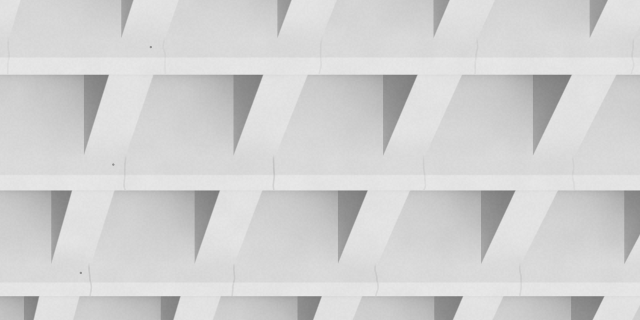
A Shadertoy shader for this pattern:

```glsl
// Pale concrete facade: receding rows of slanted fins, shadowed recesses and ledges.

const float SHEET_HEIGHT = 384.0;   // design units per canvas height
const float WALL = 0.85;
const float LEDGE = 0.895;

float hash(vec2 p) {
    p = fract(p * vec2(0.1031, 0.1137));
    p += dot(p, p.yx + 33.33);
    return fract((p.x + p.y) * p.x * 17.0);
}

float noise(vec2 p) {
    vec2 i = floor(p), f = fract(p);
    f = f * f * (3.0 - 2.0 * f);
    return mix(mix(hash(i), hash(i + vec2(1, 0)), f.x),
               mix(hash(i + vec2(0, 1)), hash(i + vec2(1, 1)), f.x), f.y);
}

// Row heights shrink with distance, so each level is a quadratic in the row number.
float rowTop(float row)   { return -62.0 + row * (157.0 - 6.0 * row); }
float tipLevel(float row) { return 47.0 + row * (146.5 - 5.5 * row); }
float ledgeTop(float row) { return 69.0 + row * (147.0 - 6.0 * row); }

float rowAt(float y) {
    return floor((157.0 - sqrt(24649.0 - 24.0 * (y + 62.0))) / 12.0);
}

// Back wall: shaded under the ledge and towards the next fin (across = 1).
float panelShade(float across, float depth) {
    float shadow = (0.045 + 0.13 * across * across) * max(1.0 - depth, 0.0);
    return WALL - shadow - 0.05 * exp(-12.0 * depth);
}

float finSideShade(float across, float depth) {
    float side = mix(0.49, 0.64, depth) + 0.05 * (1.0 - across);
    return mix(side, WALL, smoothstep(0.97, 1.0, depth));
}

float finFrontShade(float depth) {
    return mix(0.885, WALL, smoothstep(0.65, 1.1, depth));
}

float facade(vec2 p, float px) {
    float row = rowAt(p.y);
    float top = rowTop(row);
    float tipY = tipLevel(row);
    float depth = (p.y - top) / (tipY - top);

    // Fin edges within the bay
    float pitch = 187.3 - 7.7 * row;
    float firstTip = 145.0 + row * (3.0 * row - 48.0);
    float bay = floor((p.x - firstTip) / pitch);
    float tipX = firstTip + pitch * bay;
    float cornerX = 180.0 + row * (2.4 * row - 51.5) + (193.0 - 7.8 * row) * bay;
    float finLeft = mix(cornerX, tipX, min(depth, 1.0));
    float tipWidth = 53.0 - 2.5 * row;
    float finRight = mix(cornerX + 3.0, tipX, depth) + tipWidth;

    // Surfaces from left to right
    float sideAcross = clamp((p.x - tipX) / max(finLeft - tipX, 1.0), 0.0, 1.0);
    float panelAcross = clamp((p.x - finRight) / (tipX + pitch - finRight), 0.0, 1.0);
    float shade = panelShade(1.0, depth);
    shade = mix(shade, finSideShade(sideAcross, depth), smoothstep(0.0, px, p.x - tipX));
    shade = mix(shade, finFrontShade(depth), smoothstep(-px, px, p.x - finLeft));
    shade = mix(shade, panelShade(panelAcross, depth), smoothstep(-px, px, p.x - finRight));

    // Ledge at the foot of the row, with a thin shadow beneath it
    shade -= 0.05 * exp((top - p.y) / 1.5);
    shade = mix(shade, LEDGE, smoothstep(-px, px, p.y - ledgeTop(row)));
    shade = mix(LEDGE, shade, smoothstep(0.0, px, p.y - top));

    // Hairline cracks running down from the fins
    float wander = 4.0 * (noise(vec2(bay * 7.0 + row * 13.0, p.y * 0.09)) - 0.5);
    float crackX = tipX + tipWidth - 1.0 + wander;
    float crack = 1.0 - smoothstep(0.3, 0.5 + px, abs(p.x - crackX));
    float strength = mix(0.025, 0.08, hash(vec2(bay + 9.0, row + 4.0)));
    shade -= strength * crack * smoothstep(-4.0, 4.0, p.y - tipY);

    // One small pit per row, beside the first fin
    float pit = length(p - vec2(firstTip + 36.0, tipY + 9.5));
    shade -= 0.3 * (1.0 - smoothstep(0.6, 0.9 + px, pit)) * step(abs(bay), 0.5);

    // Concrete grain and faint stains
    shade += 0.018 * (noise(p * 0.55) - 0.5) + 0.016 * (noise(p * 0.045) - 0.5);
    return shade;
}

void mainImage(out vec4 fragColor, in vec2 fragCoord) {
    float px = SHEET_HEIGHT / iResolution.y;
    vec2 p = vec2(fragCoord.x, iResolution.y - fragCoord.y) * px;
    fragColor = vec4(vec3(facade(p, px)), 1.0);
}
```
